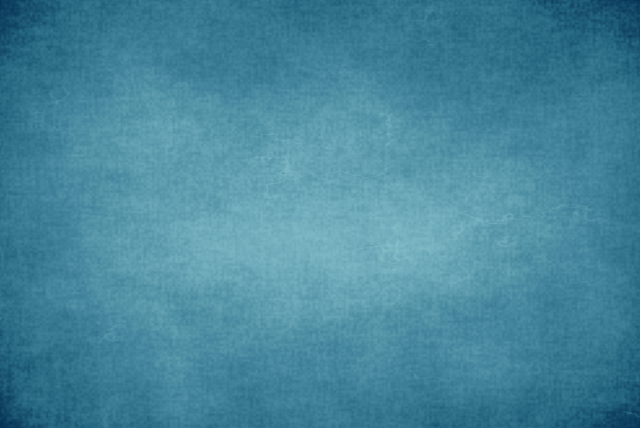
This texture is drawn by a WebGL 2 fragment shader. Its source:

```glsl
#version 300 es
precision highp float;
// Weathered teal-blue paper: a soft central glow, dark corners, mottled stains and woven grain.

uniform vec2 u_resolution;
out vec4 outColor;

// Tone runs from 0 (deepest corner) to 6 (brightest glow)
const vec3 RAMP[7] = vec3[7](
  vec3(0.02, 0.20, 0.34), vec3(0.07, 0.28, 0.40), vec3(0.14, 0.40, 0.50),
  vec3(0.21, 0.47, 0.56), vec3(0.27, 0.53, 0.62), vec3(0.35, 0.60, 0.67),
  vec3(0.43, 0.67, 0.73));

// Broad stains: centre x, centre y, radius, tone shift
const vec4 STAINS[8] = vec4[8](
  vec4(0.78, 0.84, 0.14, -0.75), vec4(0.40, 0.84, 0.09, -0.60),
  vec4(0.17, 0.15, 0.13, -0.45), vec4(0.53, 0.20, 0.12, -0.35),
  vec4(0.23, 0.70, 0.15,  0.55), vec4(0.74, 0.40, 0.16,  0.50),
  vec4(0.09, 0.87, 0.12, -0.45), vec4(0.27, 0.10, 0.08,  0.40));

const vec2 GLOW_CENTRE = vec2(0.485, 0.48);
const vec2 GLOW_RADIUS = vec2(0.51, 0.43);
const float BASE_TONE = 2.75;
const float GLOW_TONE = 3.45;
const float GLOW_FALLOFF = 1.45;
const float CORNER_TONE = 1.5;
const float BLOTCH_TONE = 1.9;
const float STREAK_TONE = 0.75;
const float GRAIN_TONE = 0.85;
const float WEAVE_TONE = 0.40;
const float SCRATCH_TONE = 0.75;

float hash(vec2 p) {
  uvec2 q = uvec2(ivec2(p)) * uvec2(1597u, 3812u);
  uint n = (q.x ^ q.y) * 747796u + 28917u;
  n = (n ^ (n >> 15u)) * 277803u;
  n = (n ^ (n >> 13u)) * 668265u;
  return float((n ^ (n >> 16u)) & 65535u) / 65535.0;
}

float noise(vec2 p) {
  vec2 cell = floor(p);
  vec2 f = fract(p);
  f = f * f * (3.0 - 2.0 * f);
  float low = mix(hash(cell), hash(cell + vec2(1, 0)), f.x);
  float high = mix(hash(cell + vec2(0, 1)), hash(cell + vec2(1, 1)), f.x);
  return mix(low, high, f.y);
}

// Layered noise centred on zero
float fbm(vec2 p) {
  float sum = 0.0;
  float amplitude = 0.5;
  for (int i = 0; i < 5; i++) {
    sum += amplitude * (noise(p) - 0.5);
    p = mat2(0.8, 0.6, -0.6, 0.8) * p * 2.03 + 17.3;
    amplitude *= 0.54;
  }
  return sum;
}

vec3 ramp(float tone) {
  vec3 colour = RAMP[0];
  for (int i = 1; i < 7; i++) {
    colour = mix(colour, RAMP[i], clamp(tone - float(i - 1), 0.0, 1.0));
  }
  return colour + max(tone - 6.0, 0.0) * vec3(0.06, 0.05, 0.04);
}

// Glow, edge falloff and stains
float broadTone(vec2 uv, float aspect) {
  vec2 d = (uv - GLOW_CENTRE) / GLOW_RADIUS;
  float tone = BASE_TONE + GLOW_TONE * exp(-GLOW_FALLOFF * dot(d, d));
  vec2 edge = abs(uv - 0.5) * 2.0;
  tone -= 0.75 * pow(edge.x, 7.0) + 0.35 * pow(edge.y, 8.0);
  tone -= CORNER_TONE * pow(edge.x * edge.y, 4.0);
  for (int i = 0; i < 8; i++) {
    vec2 offset = (uv - STAINS[i].xy) * vec2(aspect, 1.0) / STAINS[i].z;
    tone += STAINS[i].w * exp(-dot(offset, offset));
  }
  return tone;
}

// Mottling, fibres, grain and faint creases
float surfaceTone(vec2 p) {
  float tone = BLOTCH_TONE * fbm(p * 7.0 + 40.0);
  tone += STREAK_TONE * fbm(p * vec2(14.0, 55.0) + 90.0);
  tone += GRAIN_TONE * (noise(p * 165.0) - 0.5);
  tone += WEAVE_TONE * (noise(p * vec2(35.0, 190.0)) - 0.5);
  tone += WEAVE_TONE * (noise(p * vec2(190.0, 28.0) + 7.0) - 0.5);
  float crease = abs(fbm(p * vec2(6.0, 11.0) + 120.0));
  float patchMask = smoothstep(0.62, 0.82, noise(p * 8.0 + 61.0));
  tone += SCRATCH_TONE * patchMask * (1.0 - smoothstep(0.0, 0.025, crease));
  return tone;
}

void main() {
  vec2 uv = gl_FragCoord.xy / u_resolution;
  float aspect = u_resolution.x / u_resolution.y;
  vec2 p = uv * vec2(aspect, 1.0);
  float tone = broadTone(uv, aspect) + surfaceTone(p);
  outColor = vec4(ramp(tone), 1.0);
}
```
